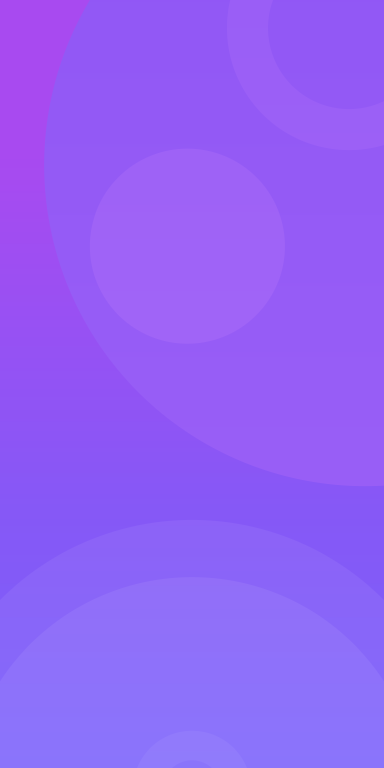
Reproduce this background procedurally as a Shadertoy shader.

```glsl
// Violet gradient backdrop with large translucent discs and rings.
// Each shape is an antialiased circle distance, blended over a vertical
// gradient; lengths are in canvas widths, with the origin at the lower left.

const vec3 MAGENTA   = vec3(0.659, 0.290, 0.941);
const vec3 VIOLET    = vec3(0.525, 0.345, 0.965);
const vec3 INDIGO    = vec3(0.478, 0.380, 0.984);
const vec3 ORB_TOP   = vec3(0.570, 0.343, 0.961);
const vec3 ORB_BASE  = vec3(0.598, 0.370, 0.965);
const vec3 PINK_VEIL = vec3(0.980, 0.670, 1.000);
const vec3 WHITE     = vec3(1.0);

// Coverage of a disc, softened over one pixel width.
float disc(vec2 p, vec2 center, float radius, float pixel) {
    float d = length(p - center) - radius;
    return clamp(0.5 - d / pixel, 0.0, 1.0);
}

// Coverage between two concentric radii.
float ring(vec2 p, vec2 center, float inner, float outer, float pixel) {
    return disc(p, center, outer, pixel) - disc(p, center, inner, pixel);
}

// Vertical backdrop: magenta through violet to indigo.
vec3 backdrop(float y) {
    vec3 upper = mix(VIOLET, MAGENTA, clamp((y - 0.67) / 0.93, 0.0, 1.0));
    return mix(INDIGO, upper, clamp(y / 0.67, 0.0, 1.0));
}

void mainImage(out vec4 fragColor, in vec2 fragCoord) {
    float pixel = 1.0 / iResolution.x;
    vec2 p = fragCoord * pixel;
    vec3 color = backdrop(p.y);

    // Great orb with its own gradient
    vec3 orb = mix(ORB_BASE, ORB_TOP, clamp((p.y - 0.73) / 1.27, 0.0, 1.0));
    color = mix(color, orb, disc(p, vec2(0.951, 1.570), 0.836, pixel));

    // Pink veils: corner ring and small disc
    float cornerRing = ring(p, vec2(0.909, 1.927), 0.211, 0.318, pixel);
    float smallDisc = disc(p, vec2(0.488, 1.359), 0.254, pixel);
    color = mix(color, PINK_VEIL, 0.08 * cornerRing);
    color = mix(color, PINK_VEIL, 0.10 * smallDisc);

    // White veils: stacked domes and a ring rising from the bottom
    vec2 base = vec2(0.5, -0.057);
    color = mix(color, WHITE, 0.06 * disc(p, base, 0.703, pixel));
    color = mix(color, WHITE, 0.065 * disc(p, vec2(0.5, -0.099), 0.596, pixel));
    color = mix(color, WHITE, 0.05 * ring(p, base, 0.077, 0.154, pixel));

    fragColor = vec4(color, 1.0);
}
```
